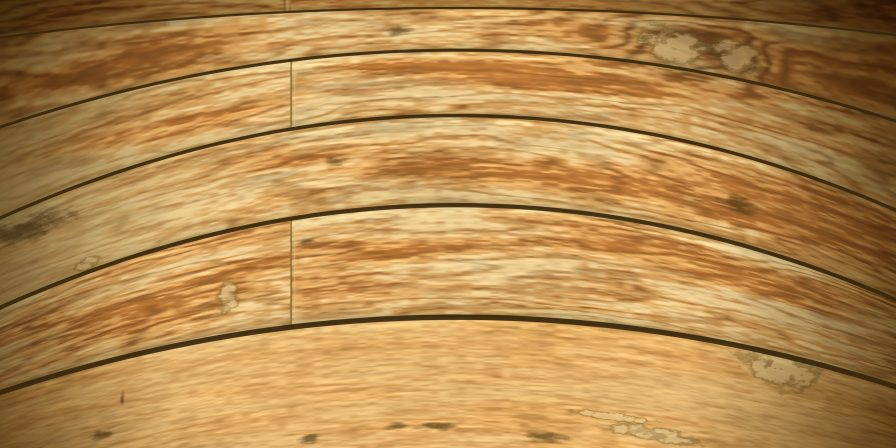
A Shadertoy shader for this texture:

```glsl
// Weathered, arched wooden planks with worn varnish, knots and dark seams.

const float ARCH_X = 1.02;      // horizontal centre of the arches
const float JOINT_X = 0.65;     // butt joint between plank ends
const float RING_FREQ = 42.0;
const vec2 LIGHT = vec2(0.97, 0.40);
const vec3 VARNISH = vec3(0.75, 0.48, 0.22);
const vec3 TAN = vec3(0.88, 0.66, 0.38);
const vec3 PALE = vec3(0.90, 0.78, 0.55);
const vec3 GOLD = vec3(0.90, 0.69, 0.40);
const vec3 DARK = vec3(0.27, 0.19, 0.07);
const vec3 SEAM = vec3(0.20, 0.14, 0.04);
const vec3 OLIVE = vec3(0.50, 0.41, 0.20);
const vec3 VIGNETTE = vec3(0.31, 0.24, 0.08);

// Arches, top to bottom: apex height, drop at unit distance, half width
const vec3 ARCHES[7] = vec3[7](
    vec3(1.06, 0.03, 0.0), vec3(0.982, 0.063, 0.0025), vec3(0.888, 0.165, 0.0035),
    vec3(0.742, 0.22, 0.004), vec3(0.542, 0.22, 0.0048), vec3(0.292, 0.162, 0.006),
    vec3(-0.06, 0.13, 0.0));

// Ellipses: centre, radii
const vec4 VARNISHED[10] = vec4[10](
    vec4(0.39, 0.727, 0.27, 0.045), vec4(1.2, 0.60, 0.6, 0.035),
    vec4(0.9, 0.44, 0.28, 0.03), vec4(1.55, 0.40, 0.4, 0.05),
    vec4(0.35, 0.31, 0.36, 0.06), vec4(0.25, 0.86, 0.35, 0.045),
    vec4(1.8, 0.85, 0.3, 0.06), vec4(1.25, 0.82, 0.5, 0.025),
    vec4(1.8, 0.52, 0.35, 0.08), vec4(1.4, 0.91, 0.22, 0.035));
const vec4 STAINS[11] = vec4[11](
    vec4(0.885, 0.930, 0.04, 0.013), vec4(0.755, 0.640, 0.03, 0.01),
    vec4(1.646, 0.544, 0.045, 0.02), vec4(0.685, 0.461, 0.022, 0.007),
    vec4(0.234, 0.031, 0.03, 0.012), vec4(0.98, 0.047, 0.05, 0.013),
    vec4(1.21, 0.026, 0.06, 0.013), vec4(0.885, 0.047, 0.03, 0.01),
    vec4(0.06, 0.49, 0.12, 0.03), vec4(0.273, 0.107, 0.006, 0.018),
    vec4(0.69, 0.02, 0.03, 0.012));
const vec4 BARE[7] = vec4[7](
    vec4(1.505, 0.896, 0.065, 0.033), vec4(1.645, 0.875, 0.045, 0.03),
    vec4(1.745, 0.172, 0.075, 0.033), vec4(0.508, 0.336, 0.02, 0.03),
    vec4(0.195, 0.411, 0.025, 0.012), vec4(1.37, 0.070, 0.08, 0.007),
    vec4(1.46, 0.03, 0.09, 0.014));

float hash(vec2 p) {
    return fract(sin(dot(p, vec2(127.1, 311.7))) * 43758.5);
}

float noise(vec2 p) {
    vec2 i = floor(p), f = fract(p);
    f = f * f * (3.0 - 2.0 * f);
    return mix(mix(hash(i), hash(i + vec2(1, 0)), f.x),
               mix(hash(i + vec2(0, 1)), hash(i + 1.0), f.x), f.y);
}

float fbm(vec2 p) {
    float sum = 0.0, amp = 0.53;
    for (int i = 0; i < 4; i++) {
        sum += amp * noise(p);
        p = p * 2.03 + 17.3;
        amp *= 0.5;
    }
    return sum;
}

float bell(float x) {
    return exp(-x * x);
}

float archHeight(int i, float x) {
    return ARCHES[i].x - ARCHES[i].y * (x - ARCH_X) * (x - ARCH_X);
}

// Normalised radius of an ellipse sheared along the local arch slope
float ellipse(vec2 p, vec4 e) {
    vec2 d = p - e.xy;
    d.y += 0.36 * (e.x - ARCH_X) * d.x;
    return length(d / e.zw);
}

void mainImage(out vec4 fragColor, in vec2 fragCoord) {
    vec2 p = fragCoord / iResolution.xy * vec2(2.0, 1.0);
    float px = 1.0 / iResolution.y;

    // Find the plank and its flattened grain coordinate
    int plank = 0;
    for (int i = 1; i < 6; i++) if (p.y < archHeight(i, p.x)) plank = i;
    float top = archHeight(plank, p.x), bottom = archHeight(plank + 1, p.x);
    float depth = (top - p.y) / (top - bottom) * (ARCHES[plank].x - ARCHES[plank + 1].x);
    bool jointed = plank % 2 == 0;
    float leftEnd = jointed ? step(p.x, JOINT_X) : 0.0;
    vec2 seed = vec2(float(plank) * 13.7 + leftEnd * 5.3, float(plank) * 7.1);

    // Growth rings bend around the large knots
    float knot = bell(ellipse(p, BARE[0]) * 0.5) + 0.7 * bell(ellipse(p, BARE[1]) * 0.55);
    float growth = fbm(vec2(p.x * 1.7, depth * 13.0) + seed) + depth * 3.0 + knot * 0.5;
    float rings = 0.5 + 0.5 * sin(growth * RING_FREQ);
    float fibre = 0.5 * noise(vec2(p.x * 13.0, depth * 170.0) + seed) + 0.5 * noise(vec2(p.x * 50.0, depth * 260.0) + seed);
    float worn = fbm(vec2(p.x * 3.0, depth * 27.0) + seed + 40.0);

    // Varnish survives in long patches; bare wood shows elsewhere
    float varnish = 0.0;
    for (int i = 0; i < 10; i++) varnish = max(varnish, 1.0 - smoothstep(0.35, 1.4, ellipse(p, VARNISHED[i])));
    float wear = 0.65 * worn + 0.28 + 0.15 * (rings - 0.5) + 0.45 * (fibre - 0.5) - 0.24 * varnish;
    if (plank < 2) wear -= 0.05;
    vec3 col = mix(VARNISH, TAN, smoothstep(0.26, 0.52, wear));
    col = mix(col, PALE, smoothstep(0.5, 0.74, wear));
    if (plank == 5) col = mix(col, GOLD, 0.6);
    if (plank == 0) col *= vec3(0.80, 0.74, 0.62);
    col *= 0.89 + 0.24 * fibre;
    col *= 1.0 - 0.16 * pow(1.0 - rings, 4.0) * (plank == 5 ? 0.3 : 1.0);
    col *= 1.0 - 0.32 * min(knot, 1.0) * (1.0 - 0.6 * rings);
    float grey = (1.0 - smoothstep(0.1, 0.65, p.x)) * float(plank == 2 || plank == 3) * (1.0 - varnish);
    col = mix(col, vec3(0.80, 0.70, 0.47), 0.5 * grey);

    // Bare patches with broken rims, then dark stains
    float grit = fbm(p * vec2(42.0, 75.0));
    for (int i = 0; i < 7; i++) {
        float r = ellipse(p, BARE[i]) + 1.3 * (grit - 0.5);
        col = mix(col, OLIVE, 0.5 * bell((r - 1.0) * 5.0));
        float pit = smoothstep(0.45, 0.65, grit) * (i == 2 ? 0.8 : 0.5);
        col = mix(col, mix(PALE, OLIVE, pit), 0.75 * (1.0 - smoothstep(0.6, 1.1, r)));
    }
    for (int i = 0; i < 11; i++) {
        float r = ellipse(p, STAINS[i]) + 1.1 * (grit - 0.5) + 0.5 * (fibre - 0.5);
        col = mix(col, DARK, 0.6 * (1.0 - smoothstep(0.1, 1.2, r)));
    }

    // Butt joints
    if (jointed) {
        float gap = p.x - JOINT_X + (plank == 0 ? 0.015 : 0.0);
        col = mix(col, PALE, 0.35 * bell((gap - 0.007) / 0.004));
        col = mix(col, OLIVE, 0.8 * (1.0 - smoothstep(0.0005, 0.0015 + px, abs(gap))));
    }

    // Corner shading
    float corner = length((p - LIGHT) * vec2(0.85, 0.92));
    col *= mix(vec3(1.0), VIGNETTE, smoothstep(0.46, 1.1, corner));

    // Seams: worn lower lip, shaded upper bevel, dark gap
    for (int i = 1; i < 6; i++) {
        float d = p.y - archHeight(i, p.x), w = ARCHES[i].z;
        col *= mix(vec3(1.0), vec3(1.05, 1.09, 1.12), bell((d + 0.014) / 0.006));
        col = mix(col, OLIVE * 0.9, 0.5 * step(0.0, d) * exp(-max(d, 0.0) / (w * 2.4)));
        col = mix(col, SEAM, 0.9 * (1.0 - smoothstep(w - px * 0.7, w + px * 0.7, abs(d))));
    }
    fragColor = vec4(clamp(col, 0.0, 1.0), 1.0);
}
```
